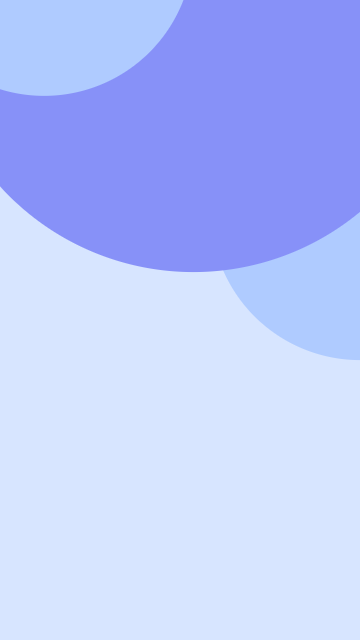
Reproduce this background procedurally as a Shadertoy shader.

```glsl
const vec3 PALE_BLUE = vec3(0.843, 0.898, 1.0);
const vec3 SKY_BLUE = vec3(0.686, 0.796, 1.0);
const vec3 PERIWINKLE = vec3(0.529, 0.569, 0.973);

// Disc centres and radii, in canvas widths
const vec2 LARGE_CENTER = vec2(0.537, 1.7465);
const float LARGE_RADIUS = 0.7245;
const vec2 RIGHT_CENTER = vec2(1.0, 1.192);
const vec2 CORNER_CENTER = vec2(0.1225, 1.926);
const float SMALL_RADIUS = 0.4145;

// Antialiased coverage of a disc
float discMask(vec2 point, vec2 center, float radius, float pixel) {
    float distanceToEdge = length(point - center) - radius;
    return clamp(0.5 - distanceToEdge / pixel, 0.0, 1.0);
}

void mainImage(out vec4 fragColor, in vec2 fragCoord) {
    float pixel = 1.0 / iResolution.x;
    vec2 point = fragCoord * pixel;

    // Layers from back to front
    vec3 color = PALE_BLUE;
    color = mix(color, SKY_BLUE, discMask(point, RIGHT_CENTER, SMALL_RADIUS, pixel));
    color = mix(color, PERIWINKLE, discMask(point, LARGE_CENTER, LARGE_RADIUS, pixel));
    color = mix(color, SKY_BLUE, discMask(point, CORNER_CENTER, SMALL_RADIUS, pixel));

    fragColor = vec4(color, 1.0);
}
```
